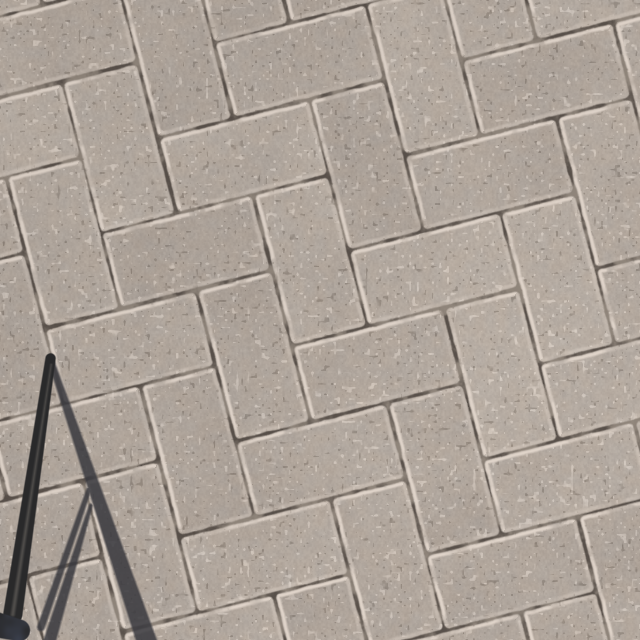
Give the GLSL for this texture, as a WebGL 2 fragment shader.

```glsl
#version 300 es
precision highp float;
// Sunlit herringbone paving, tilted, with a dark pole and its shadows in one corner.
uniform vec2 u_resolution;
out vec4 fragColor;

const float TILT = 0.25;
const float BRICK_WIDTH = 0.1224;
const vec2 ANCHOR = vec2(0.1576, 0.3646);
const vec3 STONE = vec3(0.655, 0.615, 0.58);
const vec3 PALE_STONE = vec3(0.73, 0.69, 0.65);
const vec3 RIM = vec3(0.86, 0.815, 0.775);
const vec3 SAND = vec3(0.54, 0.50, 0.46);
const vec3 GAP = vec3(0.27, 0.24, 0.22);
const vec3 SHADE = vec3(0.27, 0.265, 0.28);
const vec3 METAL = vec3(0.16, 0.16, 0.165);

float hash(vec2 p) {
    vec3 q = fract(vec3(p.xyx) * 0.1031);
    q += dot(q, q.yzx + 33.33);
    return fract((q.x + q.y) * q.z);
}

float noise(vec2 p) {
    vec2 i = floor(p), f = fract(p);
    f = f * f * (3.0 - 2.0 * f);
    return mix(mix(hash(i), hash(i + vec2(1, 0)), f.x),
               mix(hash(i + vec2(0, 1)), hash(i + vec2(1, 1)), f.x), f.y);
}

float fbm(vec2 p) {
    float sum = 0.0, amp = 0.5;
    for (int i = 0; i < 4; i++) {
        sum += amp * noise(p);
        p = p * 2.03 + 17.0;
        amp *= 0.5;
    }
    return sum / 0.9375;
}

float roundBox(vec2 p, vec2 halfSize, float radius) {
    vec2 q = abs(p) - halfSize + radius;
    return length(max(q, 0.0)) + min(max(q.x, q.y), 0.0) - radius;
}

// Distance to a bar whose half width runs from ra to rb.
float taperedBar(vec2 p, vec2 a, vec2 b, float ra, float rb) {
    vec2 ab = b - a;
    float t = clamp(dot(p - a, ab) / dot(ab, ab), 0.0, 1.0);
    return length(p - a - ab * t) - mix(ra, rb, t);
}

float cover(float d, float soft) {
    return 1.0 - smoothstep(-soft, soft, d);
}

// Each diagonal of unit cells cycles through four halves: left, right, top, bottom.
void herringbone(vec2 p, out vec2 corner, out vec2 size) {
    vec2 cell = floor(p);
    float k = mod(cell.x + cell.y, 4.0);
    size = k < 1.5 ? vec2(2, 1) : vec2(1, 2);
    corner = cell - (k == 1.0 ? vec2(1, 0) : k == 3.0 ? vec2(0, 1) : vec2(0));
}

vec3 stoneFace(vec2 p, float id) {
    float blotch = fbm(p * 9.0 + id * 40.0) - 0.5;
    float grain = noise(p * vec2(300.0, 210.0)) - 0.5;
    float fine = noise(p * 430.0 + 9.0) - 0.5;
    float tone = 0.42 + 0.45 * (id - 0.5) + 0.7 * blotch + 0.5 * grain + 0.35 * fine;
    vec3 col = mix(STONE, PALE_STONE, tone);
    // Pale and dark flecks of aggregate
    col += 0.10 * smoothstep(0.77, 0.95, noise(p * 170.0 + 31.0));
    col -= 0.11 * smoothstep(0.79, 0.96, noise(p * 185.0 + 77.0));
    return col + vec3(0.012, 0.0, -0.012) * (noise(p * 60.0) - 0.5);
}

vec3 paving(vec2 p, float px) {
    vec2 d = p - ANCHOR;
    float c = cos(TILT), s = sin(TILT);
    vec2 g = vec2(c * d.x - s * d.y, s * d.x + c * d.y) / BRICK_WIDTH;
    float aa = px / BRICK_WIDTH;
    vec2 corner, size;
    herringbone(g, corner, size);
    float id = hash(corner + 61.0);
    vec2 local = g - corner;

    // Uneven seating and crumbled edges
    vec2 shift = 0.014 * (vec2(hash(corner + 13.0), hash(corner + 47.0)) - 0.5);
    float wobble = 0.022 * (fbm(g * 7.0) - 0.5);
    float edge = roundBox(local - size * 0.5 - shift, size * 0.5 - 0.018, 0.06) + wobble;
    vec2 far = size - local;
    float lit = min(local.x, local.y) < min(far.x, far.y) ? 1.0 : 0.4;

    vec3 col = stoneFace(p, id);
    float wear = smoothstep(0.22, 0.58, fbm(g * 4.0 + 23.0));
    float rim = cover(abs(edge + 0.03) - 0.022, 0.014 + aa * 0.5);
    col = mix(col, RIM, rim * lit * (0.3 + 0.7 * wear));
    float depth = smoothstep(0.3, 0.7, fbm(g * 5.0 + 71.0));
    vec3 joint = mix(SAND, GAP, depth * 0.85);
    return mix(col, joint, 0.92 * smoothstep(-0.008 - aa * 0.5, 0.008 + aa * 0.5, edge));
}

void main() {
    float px = 1.0 / u_resolution.y;
    vec2 p = vec2(gl_FragCoord.x, u_resolution.y - gl_FragCoord.y) * px;
    vec3 col = paving(p, px);
    col *= 0.985 + 0.035 * smoothstep(0.2, 1.6, p.x + p.y);

    // Cast shadows: one broad, two narrow
    float shadow = taperedBar(p, vec2(0.08, 0.565), vec2(0.232, 1.01), 0.005, 0.016);
    shadow = min(shadow, taperedBar(p, vec2(0.139, 0.765), vec2(0.064, 0.98), 0.004, 0.006));
    shadow = min(shadow, taperedBar(p, vec2(0.142, 0.79), vec2(0.075, 1.01), 0.003, 0.010));
    col = mix(col, SHADE + 0.12 * (col - STONE), 0.96 * cover(shadow, px + 0.001));

    // Pole with a dull sheen, and its foot
    vec2 top = vec2(0.079, 0.56), base = vec2(0.02, 0.96);
    float pole = taperedBar(p, top, base, 0.008, 0.015);
    float sheen = taperedBar(p, top + vec2(0.001, 0.01), base, 0.001, 0.003);
    vec3 metal = mix(METAL, vec3(0.31, 0.30, 0.29), cover(sheen, 0.003));
    col = mix(col, metal, cover(pole, px));
    float foot = taperedBar(p, vec2(-0.01, 0.975), vec2(0.03, 0.985), 0.02, 0.017);
    col = mix(col, mix(METAL, vec3(0.27, 0.30, 0.38), noise(p * 70.0) * 0.6), cover(foot, px));
    fragColor = vec4(clamp(col, 0.0, 1.0), 1.0);
}
```
